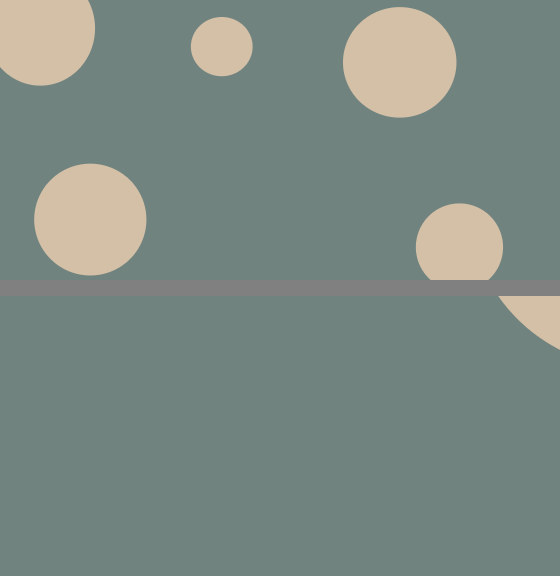
Top, the full canvas; bottom, a detail of the centre.
Reproduce this background procedurally as a Shadertoy shader.

```glsl
// Flat muted-green ground with a few large, loosely scattered sand-coloured discs.

const vec3 GROUND_COLOR = vec3(0.440, 0.514, 0.496);
const vec3 DISC_COLOR   = vec3(0.831, 0.753, 0.655);

// Lattice of disc slots, in units of the canvas height
const int  COLUMNS     = 3;
const int  ROWS        = 2;
const int  EMPTY_SLOT  = 1;
const vec2 FIRST_SLOT  = vec2(0.335, 0.225);
const vec2 COLUMN_STEP = vec2(0.655, -0.050);
const vec2 ROW_STEP    = vec2(-0.210, 0.655);
const float JITTER     = 0.025;

// Disc sizes
const float RADIUS_MIN  = 0.108;
const float RADIUS_STEP = 0.048;
const float RADIUS_MAX  = 0.200;
const float SQUASH      = 0.025;

float hash(float n) {
    return fract(sin(n * 127.1 + 11.7) * 43758.5453);
}

// Signed random value in -1..1
float signedHash(float n) {
    return 2.0 * hash(n) - 1.0;
}

// Approximate signed distance to a nearly round ellipse
float ellipseDistance(vec2 p, vec2 radii) {
    return (length(p / radii) - 1.0) * min(radii.x, radii.y);
}

vec2 discCenter(int slot) {
    float column = float(slot % COLUMNS);
    float row = float(slot / COLUMNS);
    float seed = float(slot);
    vec2 offset = vec2(signedHash(seed + 0.31), signedHash(seed + 0.67));
    return FIRST_SLOT + column * COLUMN_STEP + row * ROW_STEP + JITTER * offset;
}

// Mostly large discs, with a medium and a small one
vec2 discRadii(int slot) {
    float rank = float((2 * slot + 2) % 5);
    float radius = min(RADIUS_MIN + RADIUS_STEP * rank, RADIUS_MAX);
    float squash = SQUASH * signedHash(float(slot) + 0.83);
    return radius * vec2(1.0 + squash, 1.0 - squash);
}

void mainImage(out vec4 fragColor, in vec2 fragCoord) {
    vec2 p = fragCoord / iResolution.y;
    float pixel = 1.0 / iResolution.y;

    // Union of all discs
    float dist = 1e3;
    for (int slot = 0; slot < COLUMNS * ROWS; slot++) {
        if (slot == EMPTY_SLOT) continue;
        dist = min(dist, ellipseDistance(p - discCenter(slot), discRadii(slot)));
    }

    // Antialiased fill
    float coverage = clamp(0.5 - dist / pixel, 0.0, 1.0);
    fragColor = vec4(mix(GROUND_COLOR, DISC_COLOR, coverage), 1.0);
}
```
